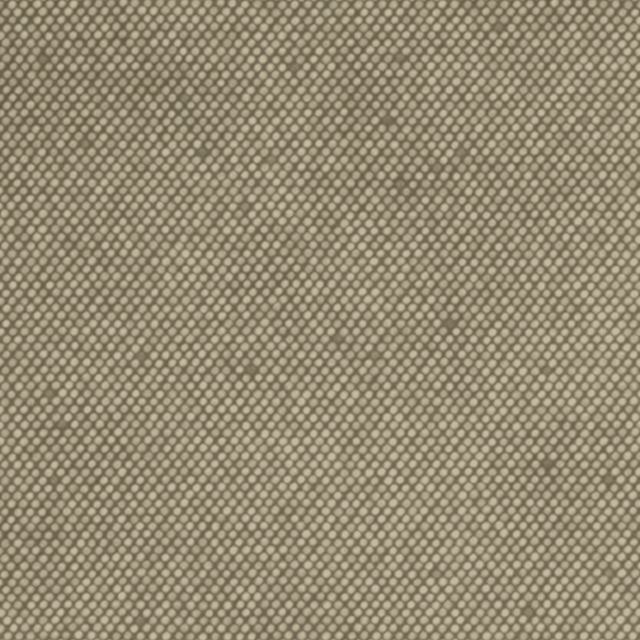
Reproduce this texture procedurally as a WebGL 2 fragment shader.

```glsl
#version 300 es
precision highp float;

uniform vec2 u_resolution;
out vec4 fragColor;

// Weave layout
const float COLUMNS = 52.0;
const float ROWS = 82.0;
const vec2 KNOT_RADIUS = vec2(0.43, 0.70); // in columns and rows
const float KNOT_SLANT = 0.10;
const float KNOT_JITTER = 0.16;
const float SIZE_VARIATION = 0.14;
const float KNOT_CORE = 0.28;
const float KNOT_RIM = 1.15;
const float WARP_AMOUNT = 0.004;
const float WARP_SCALE = 9.0;

// Tone, from 0 (dark) to 1 (light)
const float GAP_TONE = 0.17;
const float TOP_TONE = 0.90;
const float TONE_VARIATION = 0.22;
const float TOP_LIGHT = 0.07;
const float FIBRE_AMOUNT = 0.16;
const float FIBRE_SCALE = 230.0;
const float CLOUD_AMOUNT = 0.10;
const float CLOUD_SCALE = 7.0;
const float SHEEN_AMOUNT = 0.15;
const float SPECK_CHANCE = 0.006;
const float SPECK_DEPTH = 0.45;

const vec3 DARK_YARN = vec3(0.37, 0.33, 0.24);
const vec3 LIGHT_YARN = vec3(0.77, 0.73, 0.63);
const vec3 COOL_SHADOW = vec3(0.43, 0.42, 0.37);
const float COOL_AMOUNT = 0.35;

float hash(vec2 cell) {
    vec3 h = fract(vec3(cell.xyx) * 0.1031);
    h += dot(h, h.yzx + 33.33);
    return fract((h.x + h.y) * h.z);
}

float valueNoise(vec2 p) {
    vec2 cell = floor(p);
    vec2 f = fract(p);
    f = f * f * (3.0 - 2.0 * f);
    float low = mix(hash(cell), hash(cell + vec2(1.0, 0.0)), f.x);
    float high = mix(hash(cell + vec2(0.0, 1.0)), hash(cell + vec2(1.0, 1.0)), f.x);
    return mix(low, high, f.y);
}

// Tone of one rounded knot; offset runs from its centre in columns and rows
float knotTone(vec2 offset, vec2 id) {
    vec2 jitter = vec2(hash(id + 11.0), hash(id + 37.0)) - 0.5;
    offset -= jitter * KNOT_JITTER * vec2(0.7, 1.0);
    offset.x -= KNOT_SLANT * offset.y;
    float size = 1.0 + SIZE_VARIATION * (hash(id + 71.0) - 0.5);
    vec2 local = offset / (KNOT_RADIUS * size);
    float cover = 1.0 - smoothstep(KNOT_CORE, KNOT_RIM, length(local));
    float top = TOP_TONE + TONE_VARIATION * (hash(id + 5.0) - 0.5);
    top += TOP_LIGHT * local.y;
    top -= SPECK_DEPTH * step(hash(id + 93.0), SPECK_CHANCE);
    return mix(GAP_TONE, top, cover);
}

// Staggered rows of knots, keeping the highest one at each point
float weaveTone(vec2 p) {
    vec2 grid = p * vec2(COLUMNS, ROWS);
    float baseRow = floor(grid.y);
    float tone = GAP_TONE;
    for (int j = -1; j <= 1; j++) {
        float row = baseRow + float(j);
        float x = grid.x + 0.5 * mod(row, 2.0);
        for (int i = -1; i <= 1; i++) {
            vec2 id = vec2(floor(x) + float(i), row);
            vec2 offset = vec2(x, grid.y) - id - 0.5;
            tone = max(tone, knotTone(offset, id + 100.0));
        }
    }
    return tone;
}

void main() {
    vec2 p = gl_FragCoord.xy / u_resolution;

    // Uneven thread tension
    vec2 warp = vec2(valueNoise(p * WARP_SCALE), valueNoise(p * WARP_SCALE + 50.0)) - 0.5;
    float tone = weaveTone(p + warp * WARP_AMOUNT);

    // Fibre grain, cloudy wear and light falling off toward the upper left
    tone += FIBRE_AMOUNT * (valueNoise(p * FIBRE_SCALE) - 0.5);
    tone += CLOUD_AMOUNT * (valueNoise(p * CLOUD_SCALE + 20.0) - 0.5);
    tone += SHEEN_AMOUNT * (0.5 * (p.x - p.y) + 0.02);
    tone = clamp(tone, 0.0, 1.0);

    // Some gaps show a cooler ground
    vec3 color = mix(DARK_YARN, LIGHT_YARN, tone);
    float cool = valueNoise(p * COLUMNS + 7.0) * (1.0 - smoothstep(0.15, 0.5, tone));
    color = mix(color, COOL_SHADOW, COOL_AMOUNT * cool);

    fragColor = vec4(color, 1.0);
}
```
